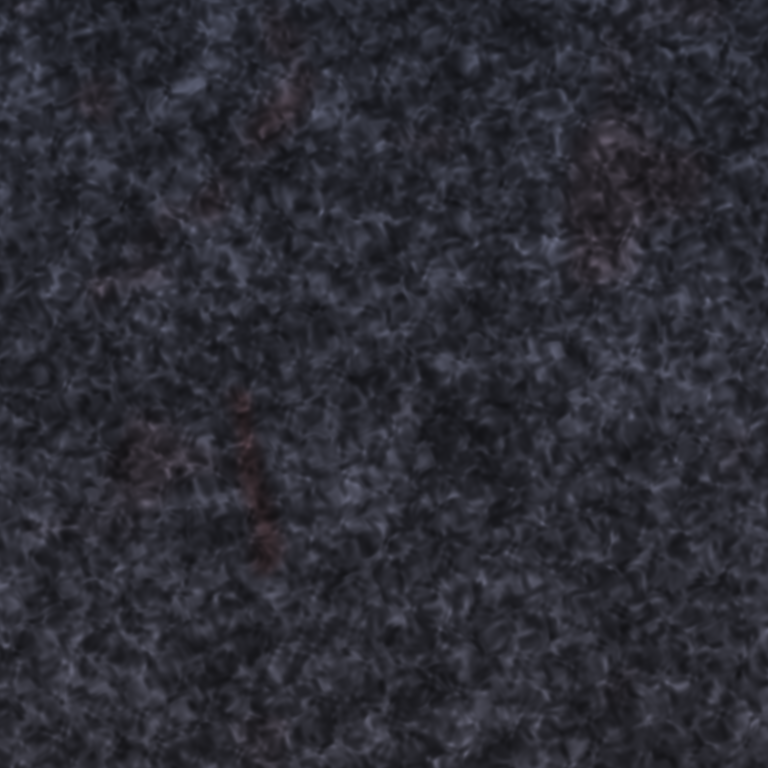
A three.js fragment shader for this texture:

```glsl
// Dark blue-grey granite: soft mottled grains with a few faint rust stains.
// Rotated layers of value noise are summed and mapped through an exponential
// to give dark gaps and rarer pale grains; broken veins add the rust.
varying vec2 vUv;

const vec3 STONE_TINT = vec3(0.985, 1.0, 1.195);
const vec3 RUST_TINT = vec3(1.16, 0.86, 0.94);
const float STONE_LEVEL = 0.170;
const float GRAIN_CONTRAST = 0.86;

// Sine-free hash, 0 to 1
float hash(vec2 p) {
  vec3 q = fract(vec3(p.xyx) * 0.1031);
  q += dot(q, q.yzx + 33.33);
  return fract((q.x + q.y) * q.z);
}

// Smooth value noise, -1 to 1
float valueNoise(vec2 p) {
  vec2 cell = floor(p);
  vec2 f = fract(p);
  vec2 w = f * f * (3.0 - 2.0 * f);
  float low = mix(hash(cell), hash(cell + vec2(1.0, 0.0)), w.x);
  float high = mix(hash(cell + vec2(0.0, 1.0)), hash(cell + 1.0), w.x);
  return 2.0 * mix(low, high, w.y) - 1.0;
}

// Noise on a turned grid, so that layers never line up
float layer(vec2 p, float frequency, float angle) {
  float c = cos(angle);
  float s = sin(angle);
  return valueNoise(mat2(c, s, -s, c) * p * frequency + 40.0 + 17.0 * angle);
}

// Irregular displacement of the given size
vec2 warp(vec2 p, float frequency, float size) {
  return size * vec2(layer(p, frequency, 0.4), layer(p, frequency, 2.1));
}

// Clouds, clumps, grains and fine crystals
float grain(vec2 p) {
  vec2 q = p + warp(p, 45.0, 0.005);
  return 0.13 * layer(p, 8.0, 0.3)
       + 0.28 * layer(q, 30.0, 0.9)
       + 0.45 * layer(q, 68.0, 0.55)
       + 0.42 * layer(q, 125.0, 1.2);
}

// Soft band around the segment from a to b
float vein(vec2 p, vec2 a, vec2 b, float width) {
  vec2 along = b - a;
  float t = clamp(dot(p - a, along) / dot(along, along), 0.0, 1.0);
  return 1.0 - smoothstep(0.0, width, length(p - a - t * along));
}

// One clear streak, one broken diagonal and scattered faint patches
float rust(vec2 p) {
  vec2 q = p + warp(p, 22.0, 0.012);
  float breaks = smoothstep(-0.25, 0.6, layer(p, 15.0, 0.7));
  float streak = vein(q, vec2(0.31, 0.48), vec2(0.345, 0.27), 0.032);
  float diagonal = vein(q, vec2(0.15, 0.61), vec2(0.40, 0.91), 0.05);
  float patches = smoothstep(0.55, 0.95, layer(q, 9.0, 1.7));
  return clamp(streak + 0.7 * diagonal * breaks + 0.45 * patches, 0.0, 1.0);
}

void main() {
  float stain = rust(vUv);
  float tone = grain(vUv) - 0.12 * stain;
  float level = STONE_LEVEL * exp(GRAIN_CONTRAST * tone);

  // Slightly darker and bluer towards the top
  level *= mix(1.04, 0.95, vUv.y);
  vec3 tint = STONE_TINT * mix(vec3(1.02, 1.0, 0.98), vec3(0.97, 1.0, 1.02), vUv.y);

  gl_FragColor = vec4(level * mix(tint, RUST_TINT, 0.8 * stain), 1.0);
}
```
